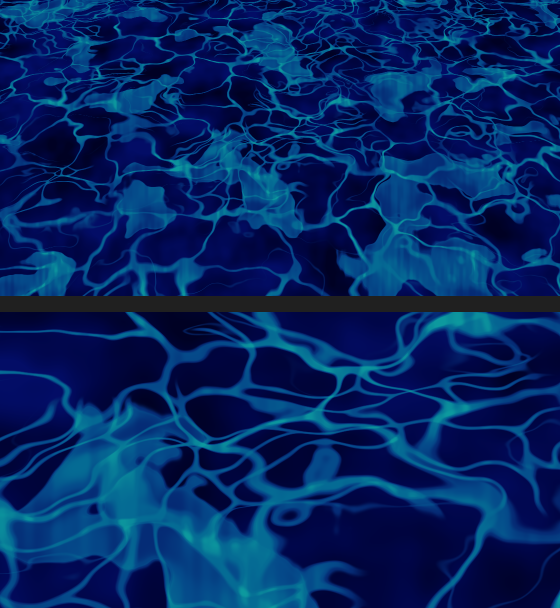
Top, the full canvas; bottom, a detail of the centre.
A Shadertoy shader for this texture:

```glsl
// Night-blue pool water with a net of teal caustic light, seen at a slant.
// Warped cells with rounded corners give the net; noise contours add folds
// and threads of light; a perspective map flattens everything to the top.

const float HORIZON = 2.1;               // height of the vanishing line
const vec2  CELL_DENSITY = vec2(9.0, 22.0);
const float WARP = 0.50;                 // bending of the net
const float CORNER = 22.0;               // higher is sharper cell corners
const float FOLD_LEVEL = 0.645;          // noise level where folds begin
const vec3 DEEP  = vec3(0.00, 0.005, 0.14);
const vec3 NAVY  = vec3(0.00, 0.02, 0.27);
const vec3 BLUE  = vec3(0.01, 0.05, 0.40);
const vec3 DIM   = vec3(0.02, 0.17, 0.46);
const vec3 LIT   = vec3(0.02, 0.29, 0.54);
const vec3 TEAL  = vec3(0.02, 0.42, 0.58);
const vec3 GLINT = vec3(0.05, 0.60, 0.62);

vec2 hash2(vec2 p) {
    vec3 q = fract(p.xyx * vec3(0.1031, 0.1030, 0.0973));
    q += dot(q, q.yzx + 33.33);
    return fract((q.xx + q.yz) * q.zy);
}

float noise(vec2 p) {
    vec2 i = floor(p), f = fract(p);
    f = f * f * f * (f * (f * 6.0 - 15.0) + 10.0);
    float low  = mix(hash2(i).x, hash2(i + vec2(1, 0)).x, f.x);
    float high = mix(hash2(i + vec2(0, 1)).x, hash2(i + vec2(1, 1)).x, f.x);
    return mix(low, high, f.y);
}

float fbm(vec2 p) {
    float sum = 0.0, amp = 0.54;
    for (int i = 0; i < 3; i++) {
        sum += amp * noise(p);
        p = mat2(1.6, 1.2, -1.2, 1.6) * p + 17.3;
        amp *= 0.48;
    }
    return sum / 0.925;
}

// Distance to the nearest cell wall, blended so that corners are round
float wallDistance(vec2 p) {
    vec2 cell = floor(p), f = fract(p), nearest = vec2(0), home = vec2(0);
    float best = 9.0;
    for (int j = -1; j <= 1; j++)
    for (int i = -1; i <= 1; i++) {
        vec2 g = vec2(i, j);
        vec2 r = g + 0.1 + 0.8 * hash2(cell + g) - f;
        if (dot(r, r) < best) { best = dot(r, r); nearest = r; home = g; }
    }
    float sum = 0.0;
    for (int j = -2; j <= 2; j++)
    for (int i = -2; i <= 2; i++) {
        vec2 g = home + vec2(i, j);
        vec2 r = g + 0.1 + 0.8 * hash2(cell + g) - f;
        vec2 gap = r - nearest;
        if (dot(gap, gap) > 1e-4)
            sum += exp(-CORNER * dot(0.5 * (r + nearest), normalize(gap)));
    }
    return max(-log(sum) / CORNER, 0.0);
}

vec3 water(vec2 uv) {
    // Perspective, then coarse and fine bending
    float depth = 1.0 / (HORIZON - uv.y);
    vec2 p = CELL_DENSITY * vec2(uv.x - 0.95, 1.0) * depth;
    vec2 bend = vec2(fbm(p * 0.9 + 3.1), fbm(p * 0.9 + 41.7)) - 0.5;
    vec2 ripple = vec2(noise(p * 4.0 + 7.0), noise(p * 4.0 + 29.0)) - 0.5;
    vec2 q = p + 2.0 * WARP * bend + 0.13 * ripple;

    // Main net: width and strength vary along the walls
    float wall = wallDistance(q);
    float swell = noise(p * 1.3 + 11.0);
    float width = mix(0.03, 0.115, swell * swell);
    float strength = mix(0.35, 1.0, noise(p * 1.9 + 53.0));
    float net = strength * smoothstep(width, 0.15 * width, wall);

    // Finer, fainter net that comes and goes
    float fine = wallDistance(q * vec2(1.5, 1.8) + 1.6 * bend + 23.0);
    float presence = smoothstep(0.42, 0.70, noise(p * 0.8 + 71.0));
    float veins = 0.65 * presence * smoothstep(0.085, 0.01, fine);

    // Folded sheets of light with bright rims, and thin wandering threads
    float streak = noise(vec2(uv.x * 95.0, uv.y * 14.0));
    float sheet = fbm(q * vec2(0.85, 1.0) + 87.0) + 0.012 * (streak - 0.5);
    float fold = smoothstep(FOLD_LEVEL, FOLD_LEVEL + 0.035, sheet);
    fold *= 0.30 + 0.45 * noise(q * 3.0 + 5.0);
    float rim = 0.35 * exp(-abs(sheet - FOLD_LEVEL - 0.02) / 0.010);
    float thread = fbm(q * vec2(0.8, 1.2) + 131.0);
    thread = 0.38 * smoothstep(0.016, 0.0, abs(thread - 0.5)) * swell;

    float light = 1.0 - (1.0 - net) * (1.0 - veins) * (1.0 - fold)
                      * (1.0 - rim) * (1.0 - thread);
    light *= 0.86 + 0.28 * streak;

    // Dark water: soft blotches, a halo by the walls, faint blocky grain
    float grain = noise(uv * vec2(34.0, 22.0)) - 0.5;
    float tone = 0.53 + 1.5 * (fbm(p * 1.1 + 201.0) - 0.5)
               + 0.28 * (exp(-6.0 * wall) - 0.4) + 0.22 * grain;
    vec3 color = mix(DEEP, NAVY, clamp(2.0 * tone, 0.0, 1.0));
    color = mix(color, BLUE, clamp(2.0 * tone - 1.0, 0.0, 1.0));

    // Light ramp
    color = mix(color, DIM, smoothstep(0.02, 0.32, light));
    color = mix(color, LIT, smoothstep(0.30, 0.58, light));
    color = mix(color, TEAL, smoothstep(0.55, 0.82, light));
    return mix(color, GLINT, smoothstep(0.82, 1.05, light));
}

void mainImage(out vec4 fragColor, in vec2 fragCoord) {
    // Four samples per pixel smooth the thin far lines
    vec3 sum = vec3(0);
    for (int k = 0; k < 4; k++) {
        vec2 offset = 0.5 * vec2(k % 2, k / 2) - 0.25;
        sum += water((fragCoord + offset) / iResolution.y);
    }
    fragColor = vec4(sum / 4.0, 1.0);
}
```
